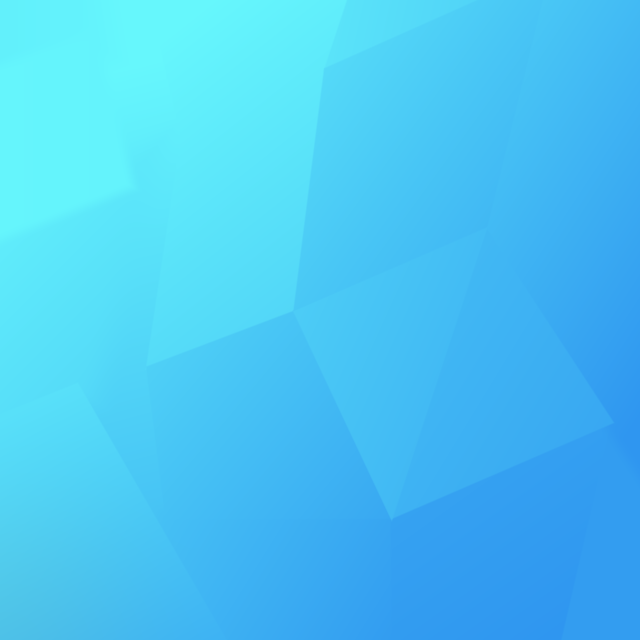
This background is drawn by a three.js fragment shader. Its source:

```glsl
// Translucent angular facets over a cyan to azure diagonal gradient.
varying vec2 vUv;

// Signed distance to the line from a to b, positive on its left.
float leftOf(vec2 p, vec2 a, vec2 b) {
  vec2 dir = normalize(b - a);
  return dir.x * (p.y - a.y) - dir.y * (p.x - a.x);
}

// Coverage of a convex counter-clockwise quad, fading outward by soft.
float quadMask(vec2 p, vec2 a, vec2 b, vec2 c, vec2 d, float soft) {
  float inside = min(min(leftOf(p, a, b), leftOf(p, b, c)),
                     min(leftOf(p, c, d), leftOf(p, d, a)));
  return smoothstep(-soft, 0.0, inside);
}

// Linear shade: plane holds the offset and the slopes across and up.
float shade(vec2 p, vec3 plane) {
  return clamp(dot(plane, vec3(1.0, p)), 0.0, 1.0);
}

// Lays one shaded facet over the tone below it.
float facet(float tone, vec2 p, vec2 a, vec2 b, vec2 c, vec2 d,
            vec3 plane, float soft) {
  return mix(tone, shade(p, plane), quadMask(p, a, b, c, d, soft));
}

// Colour ramp from bright cyan (0) to deep azure (1).
vec3 ramp(float tone) {
  vec3 cyan = vec3(0.40, 0.968, 0.99);
  vec3 sky = vec3(0.283, 0.775, 0.96);
  vec3 azure = vec3(0.185, 0.59, 0.94);
  vec3 light = mix(cyan, sky, clamp(tone * 2.0, 0.0, 1.0));
  return mix(light, azure, clamp(tone * 2.0 - 1.0, 0.0, 1.0));
}

void main() {
  vec2 p = vUv;
  float crisp = 0.0035;
  float hazy = 0.025;
  float misty = 0.07;

  // Corners shared by neighbouring facets
  vec2 hub = vec2(0.460, 0.513);
  vec2 east = vec2(0.759, 0.642);
  vec2 tip = vec2(0.957, 0.340);
  vec2 south = vec2(0.612, 0.191);
  vec2 west = vec2(0.230, 0.426);
  vec2 north = vec2(0.508, 0.892);
  vec2 notch = vec2(0.284, 0.785);
  vec2 crown = vec2(0.544, 1.0);
  vec2 fold = vec2(0.195, 0.714);
  vec2 ledge = vec2(0.121, 0.400);
  vec2 heel = vec2(0.260, 0.190);
  vec2 brow = vec2(0.140, 0.935);

  // Corners beyond the canvas
  vec2 foldOut = vec2(-0.1, 0.599);
  vec2 ledgeOut = vec2(-0.1, 0.310);
  vec2 browOut = vec2(-0.1, 0.850);
  vec2 tipRight = vec2(1.1, 0.122);
  vec2 tipBelow = vec2(0.856, -0.1);

  float tone = shade(p, vec3(0.63, 0.20, -0.75));

  // Left side
  tone = facet(tone, p, browOut, brow, vec2(0.11, 1.1), vec2(-0.1, 1.1),
               vec3(0.07, -0.20, 0.0), misty);
  tone = facet(tone, p, foldOut, ledgeOut, ledge, fold,
               vec3(0.42, 0.50, -0.50), misty);
  tone = facet(tone, p, foldOut, fold, brow, browOut,
               vec3(0.02, 0.10, 0.0), hazy);

  // Bright column
  vec3 columnPlane = vec3(0.42, 0.45, -0.57);
  tone = facet(tone, p, west, hub, north, notch, columnPlane, crisp);
  tone = facet(tone, p, notch, north, crown, vec2(0.235, 1.0),
               columnPlane, crisp);

  // Bottom
  tone = facet(tone, p, vec2(0.20, -0.1), vec2(0.63, -0.1), south, heel,
               vec3(0.45, 0.80, -0.50), hazy);
  tone = facet(tone, p, heel, south, hub, west,
               vec3(0.485, 0.74, -0.62), crisp);
  tone = facet(tone, p, vec2(-0.1), vec2(0.41, -0.1), ledge, ledgeOut,
               vec3(0.55, 0.45, -0.92), crisp);
  tone = facet(tone, p, vec2(0.615, -0.1), tipBelow, tip, south,
               vec3(0.79, 0.25, -0.35), crisp);
  tone = facet(tone, p, tipBelow, vec2(1.1, -0.1), tipRight, tip,
               vec3(0.93, 0.0, 0.0), crisp);

  // Top and right
  tone = facet(tone, p, east, tipRight, vec2(1.1), vec2(0.870, 1.1),
               vec3(0.31, 0.90, -0.59), hazy);
  tone = facet(tone, p, north, vec2(0.90, 1.067), vec2(0.577, 1.1), crown,
               vec3(-0.03, 0.75, -0.17), crisp);
  tone = facet(tone, p, hub, east, vec2(0.858, 1.048), north,
               vec3(0.41, 0.80, -0.58), crisp);

  // Central tile, with its lighter half beside the diagonal
  tone = facet(tone, p, south, tip, east, hub,
               vec3(0.466, 0.472, -0.287), crisp);
  tone = facet(tone, p, hub, south, mix(south, east, 0.5), east,
               vec3(0.269, 0.706, -0.319), crisp);

  // Muted blue in the lower left corner
  vec3 color = ramp(tone);
  float corner = 1.0 - smoothstep(0.0, 0.35, length(p));
  color += vec3(0.03, 0.0, -0.05) * corner;
  gl_FragColor = vec4(color, 1.0);
}
```
